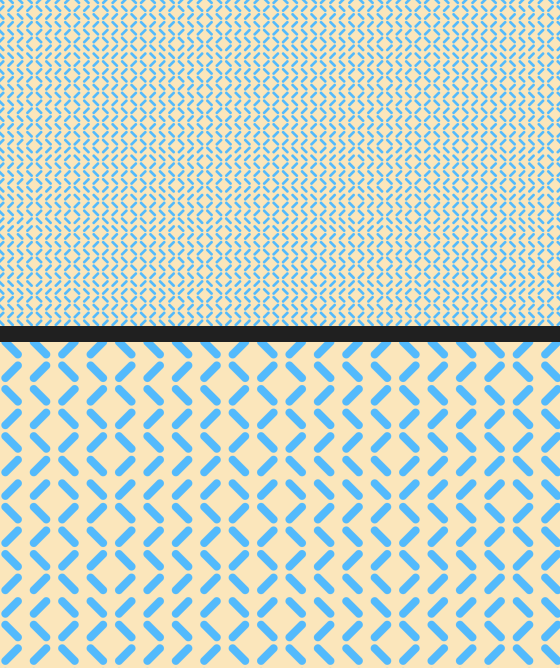
Top: the whole. Bottom: its middle third, enlarged.
Write a Shadertoy shader that draws this pattern.

```glsl
// Rows of short, round-ended slanted dashes in blue on cream.
// Each grid cell holds one capsule; the product of a column sign and a row
// sign picks its slant, so mirrored cells form zigzags, diamonds and crosses.

// Lengths are fractions of the canvas height.
const vec2 CELL = vec2(0.02905, 0.0241);     // 59 columns by 41.5 rows
const vec2 GRID_START = vec2(0.018, 0.0143); // first cell corner, from top left
const float HALF_SPAN = 0.0064;              // half the dash extent on each axis
const float RADIUS = 0.0041;                 // half the line width
const vec3 CREAM = vec3(0.984, 0.902, 0.733);
const vec3 BLUE = vec3(0.325, 0.729, 0.988);

// Columns where the slant mirrors, within one repeating band
const float BAND = 30.0;
const float MIRRORS[12] = float[12](3.0, 7.0, 10.0, 13.0, 14.0, 15.0,
                                    18.0, 21.0, 23.0, 27.0, 28.0, 29.0);
// Rows where the up-down alternation skips a beat
const float SKIPS[5] = float[5](6.0, 19.0, 24.0, 28.0, 36.0);

float capsule(vec2 p, vec2 tip, float radius) {
    float along = clamp(dot(p, tip) / dot(tip, tip), -1.0, 1.0);
    return length(p - tip * along) - radius;
}

// +1 for an even count, -1 for an odd one
float paritySign(float count) {
    return 1.0 - 2.0 * mod(count, 2.0);
}

// Irregular runs of equal slant across the columns
float columnSign(float column) {
    float place = mod(column, BAND);
    float mirrored = 1.0;
    for (int i = 0; i < 12; i++) mirrored += step(MIRRORS[i], place);
    return paritySign(mirrored);
}

// Alternating slant down the rows, with a few phase shifts
float rowSign(float row) {
    float shifted = row;
    for (int i = 0; i < 5; i++) shifted += step(SKIPS[i], row);
    return paritySign(shifted);
}

void mainImage(out vec4 fragColor, in vec2 fragCoord) {
    // Height units, with y running downward from the top edge
    vec2 p = vec2(fragCoord.x, iResolution.y - fragCoord.y) / iResolution.y;
    vec2 grid = (p - GRID_START) / CELL;
    vec2 id = floor(grid);
    vec2 local = (fract(grid) - 0.5) * CELL;

    float slant = columnSign(id.x) * rowSign(id.y);
    float dist = capsule(local, HALF_SPAN * vec2(1.0, slant), RADIUS);

    // Edge smoothing about one pixel wide
    float edge = 0.7 / iResolution.y;
    float ink = 1.0 - smoothstep(-edge, edge, dist);
    fragColor = vec4(mix(CREAM, BLUE, ink), 1.0);
}
```
